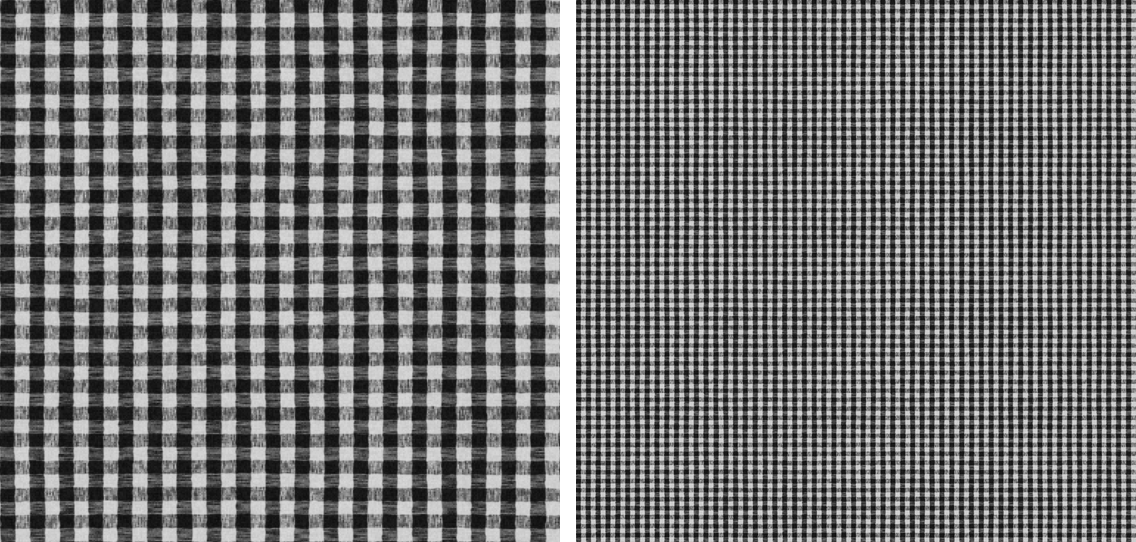
Left, the tile; right, the same tile 3 across and 3 down.
Give the GLSL for this texture, as a Shadertoy shader.

```glsl
const vec2 REPEATS = vec2(19.0, 20.0);       // checks across and up
const vec2 STRIPE_CENTER = vec2(0.25, 0.755); // dark stripe position in a repeat
const vec2 STRIPE_HALF = vec2(0.25, 0.247);   // half of its width
const vec2 THREADS = vec2(20.0, 18.0);        // threads per repeat
const float EDGE_WOBBLE = 0.035;
const float EDGE_SOFT = 0.02;

const float WHITE = 0.81;       // white warp over white weft
const float BLACK = 0.09;       // dark warp over dark weft
const float DARK_WARP = 0.31;   // dark warp over white weft
const float DARK_WEFT = 0.50;   // white warp over dark weft

const float WARP_STREAK = 0.30;
const float WEFT_STREAK = 0.34;
const float SLUB = 0.14;
const float PLAIN_GRAIN = 0.05;

float hash(vec2 cell, float seed) {
    uvec3 q = uvec3(cell, seed) * uvec3(1597u, 3571u, 7919u);
    uint h = (q.x ^ q.y ^ q.z) * 73939u;
    h = (h ^ (h >> 15)) * 40503u;
    h = (h ^ (h >> 13)) * 69069u;
    return float((h >> 8) & 65535u) / 65535.0;
}

// Value noise centred on zero, wrapping after "cells" steps
float wrapNoise(vec2 uv, vec2 cells, float seed) {
    vec2 p = uv * cells;
    vec2 i = floor(p);
    vec2 f = smoothstep(0.0, 1.0, p - i);
    vec2 a = mod(i, cells);
    vec2 b = mod(i + 1.0, cells);
    float low = mix(hash(a, seed), hash(vec2(b.x, a.y), seed), f.x);
    float high = mix(hash(vec2(a.x, b.y), seed), hash(b, seed), f.x);
    return mix(low, high, f.y) - 0.5;
}

void mainImage(out vec4 fragColor, in vec2 fragCoord) {
    vec2 uv = fragCoord / iResolution.xy;

    // Stripes of dark warp (x) and dark weft (y) with slightly uneven edges
    vec2 wobble = EDGE_WOBBLE * vec2(
        wrapNoise(uv, REPEATS * vec2(2.0, 6.0), 1.0),
        wrapNoise(uv, REPEATS * vec2(6.0, 2.0), 2.0));
    vec2 drift = 2.0 * EDGE_WOBBLE * vec2(
        wrapNoise(uv, vec2(9.0, 5.0), 3.0),
        wrapNoise(uv, vec2(5.0, 9.0), 4.0));
    vec2 p = uv * REPEATS + wobble + drift;
    vec2 dist = abs(fract(p - STRIPE_CENTER + 0.5) - 0.5) - STRIPE_HALF;
    vec2 soft = EDGE_SOFT + 0.6 * REPEATS / iResolution.xy;
    vec2 dark = 1.0 - smoothstep(-soft, soft, dist);

    // Thread texture: weft lines run across, warp lines run up
    float across = wrapNoise(uv, REPEATS * vec2(3.0, THREADS.y), 5.0);
    float upward = wrapNoise(uv, REPEATS * vec2(THREADS.x, 5.0), 6.0);
    float grain = wrapNoise(uv, REPEATS * THREADS, 7.0);
    float slub = wrapNoise(uv, REPEATS * vec2(3.0, 4.0), 8.0);
    float cloud = wrapNoise(uv, vec2(6.0, 7.0), 9.0);

    // Tone of each of the four thread crossings
    float plain = PLAIN_GRAIN * (grain + 0.5 * (across + upward));
    float white = WHITE + plain + 0.02 * cloud;
    float black = BLACK + plain;
    float warpTone = DARK_WARP + WARP_STREAK * (across + 0.4 * grain)
        + 0.06 * (slub + cloud);
    float weftTone = DARK_WEFT + WEFT_STREAK * (upward + 0.5 * grain)
        + 0.10 * across + SLUB * slub + 0.04 * cloud;

    float tone = mix(mix(white, warpTone, dark.x),
                     mix(weftTone, black, dark.x), dark.y);
    fragColor = vec4(vec3(clamp(tone, 0.0, 1.0)), 1.0);
}
```
